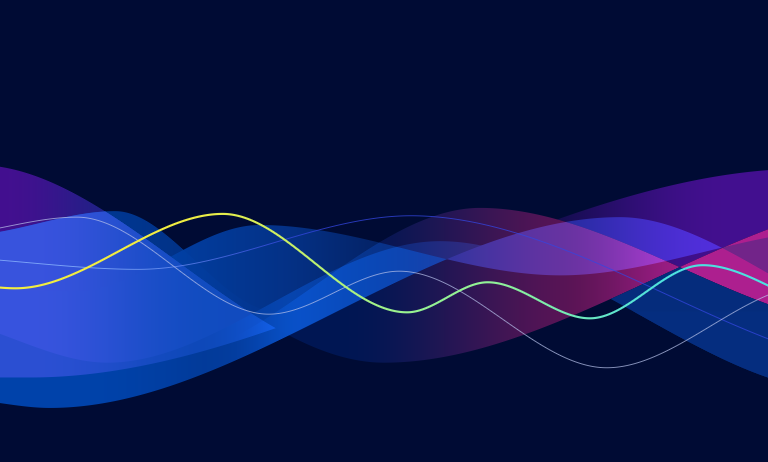
A Shadertoy shader for this background:

```glsl
#define NIGHT vec3(0.0, 0.045, 0.205)
#define VIOLET vec3(0.26, 0.06, 0.56)
#define DEEP_BLUE vec3(0.0, 0.27, 0.69)
#define DIM_BLUE vec3(0.02, 0.18, 0.50)
#define BRIGHT_BLUE vec3(0.23, 0.33, 0.88)
#define PLUM vec3(0.38, 0.08, 0.34)
#define PINK vec3(0.68, 0.12, 0.56)
#define YELLOW vec3(0.95, 0.93, 0.25)
#define MINT vec3(0.58, 0.95, 0.58)
#define CYAN vec3(0.30, 0.88, 0.88)
#define BOLD_LINE 0.0046
#define FINE_LINE 0.0020

// Smooth climb (or drop) of the given height between two positions
float climb(float x, float start, float end, float height) {
    return height * smoothstep(start, end, x);
}

// Coverage of the area between two heights, one pixel soft
float band(float y, float low, float high) {
    float h = iResolution.y;
    return clamp((y - low) * h + 0.5, 0.0, 1.0)
         * clamp((high - y) * h + 0.5, 0.0, 1.0);
}

// Coverage of a line along a curve, corrected for its slope
float stroke(float y, float curve, float width) {
    float h = iResolution.y;
    float slope = dFdx(curve) * h;
    float dist = abs(y - curve) * h / sqrt(1.0 + slope * slope);
    float radius = 0.5 * width * h;
    return clamp(radius + 0.5 - dist, 0.0, 1.0) * min(1.0, 2.0 * radius);
}

void mainImage(out vec4 fragColor, in vec2 fragCoord) {
    vec2 uv = fragCoord / iResolution.xy;
    float x = uv.x, y = uv.y;

    // Edges of the ribbons
    float plunge = 0.643 + climb(x, -0.03, 0.5, -0.428) + climb(x, 0.5, 1.2, 0.36);
    float ascent = 0.183 + climb(x, 0.04, 1.05, 0.452);
    float keel = 0.137 + climb(x, -0.06, 0.065, -0.02)
               + climb(x, 0.065, 0.807, 0.413) + climb(x, 0.807, 1.2, -0.25);
    float crest = 0.49 + climb(x, -0.05, 0.15, 0.053) + climb(x, 0.15, 0.36, -0.217);
    float swell = 0.315 + climb(x, -0.1, 0.14, -0.1)
                + climb(x, 0.14, 0.573, 0.263) + climb(x, 0.573, 1.1, -0.326);
    float hump = 0.37 + climb(x, 0.1, 0.338, 0.143)
               + climb(x, 0.338, 0.73, -0.109) + climb(x, 0.73, 1.1, 0.1);
    float arch = 0.22 + climb(x, 0.2, 0.625, 0.33) + climb(x, 0.625, 1.15, -0.26);

    vec3 color = NIGHT;

    // Violet ribbons at both sides
    vec3 leftViolet = mix(VIOLET, DIM_BLUE, smoothstep(0.0, 0.24, x));
    color = mix(color, leftViolet, band(y, ascent, plunge));
    vec3 rightViolet = mix(NIGHT, VIOLET, smoothstep(0.6, 0.95, x));
    color = mix(color, rightViolet, band(y, max(arch, plunge), ascent));

    // Plum ribbon, turning to pink past its twist
    vec3 plum = mix(vec3(0.0, 0.09, 0.33), PLUM, smoothstep(0.44, 0.78, x));
    plum = mix(plum, PINK, smoothstep(0.73, 0.92, x));
    color = mix(color, plum, 0.95 * band(y, plunge, arch));
    color = mix(color, PINK, band(y, arch, plunge) * smoothstep(0.8, 0.9, x));

    // Blue ribbons from the left
    vec3 blue = mix(DEEP_BLUE, DIM_BLUE, smoothstep(0.1, 0.5, x));
    float blueAlpha = 0.95 - climb(x, 0.35, 0.65, 0.6);
    color = mix(color, blue, 0.75 * band(y, swell, crest));
    color = mix(color, blue, blueAlpha * band(y, keel, max(hump, min(ascent, crest))));
    vec3 bright = mix(BRIGHT_BLUE, vec3(0.07, 0.30, 0.76), smoothstep(0.04, 0.28, x));
    float lit = band(y, ascent, min(crest, plunge));
    color = mix(color, bright, 0.72 * lit);
    color = mix(color, bright, 0.8 * lit * band(y, swell, crest));
    color += vec3(0.01, 0.08, 0.17) * band(y, keel, swell) * smoothstep(0.25, 0.4, x);
    color += vec3(0.01, 0.05, 0.10) * band(y, keel, min(hump, arch)) * smoothstep(0.3, 0.4, x);

    // Right lens and lower blue tail
    color += vec3(0.06, 0.12, 0.30) * band(y, max(hump, plunge), keel);
    float tail = band(y, swell, min(arch, plunge)) * smoothstep(0.6, 0.78, x);
    color = mix(color, DIM_BLUE, 0.95 * tail);

    // Fine blue and white lines
    float blueLine = 0.445 + climb(x, -0.1, 0.18, -0.028)
                   + climb(x, 0.18, 0.535, 0.116) + climb(x, 0.535, 1.2, -0.34);
    vec3 blueInk = mix(vec3(0.55, 0.72, 1.0), vec3(0.20, 0.27, 0.88), smoothstep(0.1, 0.42, x));
    color = mix(color, blueInk, 0.85 * stroke(y, blueLine, FINE_LINE));
    float whiteLine = 0.49 + climb(x, -0.08, 0.1, 0.04) + climb(x, 0.1, 0.35, -0.21)
                    + climb(x, 0.35, 0.52, 0.093) + climb(x, 0.52, 0.79, -0.209)
                    + climb(x, 0.79, 1.06, 0.18);
    color = mix(color, vec3(0.72, 0.76, 0.92), 0.8 * stroke(y, whiteLine, FINE_LINE));

    // Bold line, yellow through mint to cyan
    float boldLine = 0.382 + climb(x, -0.04, 0.02, -0.006) + climb(x, 0.02, 0.29, 0.161)
                   + climb(x, 0.29, 0.53, -0.213) + climb(x, 0.53, 0.635, 0.065)
                   + climb(x, 0.635, 0.768, -0.078) + climb(x, 0.768, 0.915, 0.115)
                   + climb(x, 0.915, 1.1, -0.1);
    vec3 boldInk = mix(YELLOW, MINT, smoothstep(0.2, 0.58, x));
    boldInk = mix(boldInk, CYAN, smoothstep(0.6, 0.9, x));
    color = mix(color, boldInk, stroke(y, boldLine, BOLD_LINE));

    fragColor = vec4(color, 1.0);
}
```
